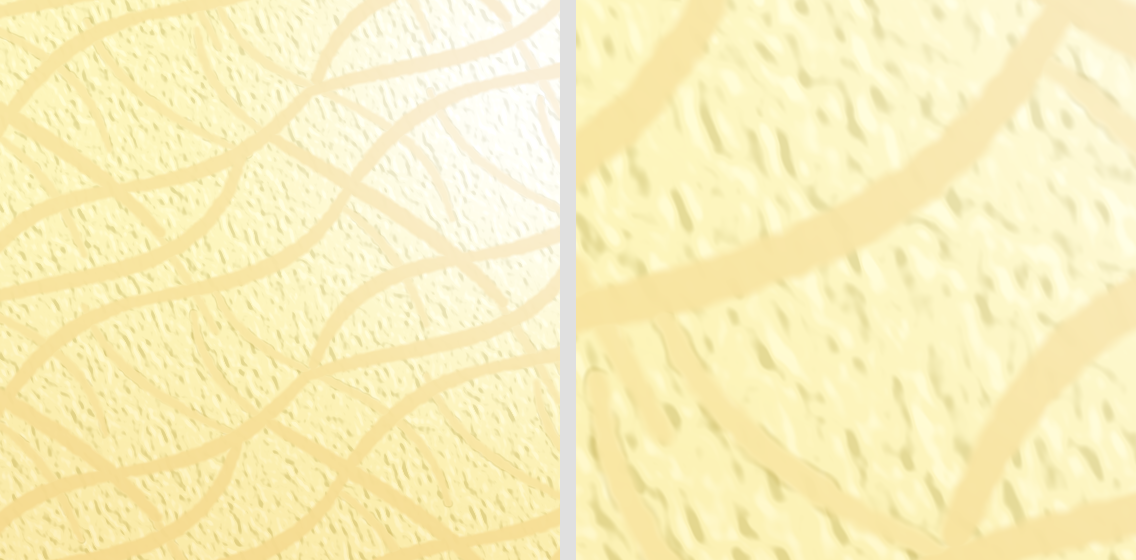
Left, the full canvas; right, a detail of the centre.
Reproduce this texture procedurally as a Shadertoy shader.

```glsl
// Pale yellow embossed wallpaper: smooth curved ribbons woven over a grainy ground, lit from the upper right.

// Steps of the lattice on which the ribbon motif repeats
const vec2 STEP_RIGHT = vec2(0.612, -0.124);
const vec2 STEP_DOWN = vec2(-0.006, -0.508);

const vec3 CREAM = vec3(0.992, 0.962, 0.735);
const vec3 HONEY = vec3(0.980, 0.915, 0.650);
const vec3 GLARE = vec3(1.000, 1.000, 0.975);
const vec3 RIBBON_TINT = vec3(0.982, 0.937, 0.865);
const vec3 SHADOW = vec3(0.095, 0.105, 0.150);
const vec3 HIGHLIGHT = vec3(0.010, 0.025, 0.085);

// Cubic curves of the motif, four control points each
const vec2 BROAD[24] = vec2[24](
    vec2(-0.052, 0.473), vec2(0.000, 0.622), vec2(0.104, 0.642), vec2(0.221, 0.664),
    vec2(0.221, 0.664), vec2(0.391, 0.688), vec2(0.462, 0.733), vec2(0.553, 0.837),
    vec2(-0.065, 0.453), vec2(0.143, 0.525), vec2(0.371, 0.486), vec2(0.432, 0.720),
    vec2(0.000, 0.271), vec2(0.065, 0.375), vec2(0.143, 0.440), vec2(0.260, 0.466),
    vec2(0.260, 0.466), vec2(0.443, 0.499), vec2(0.547, 0.525), vec2(0.618, 0.655),
    vec2(0.488, 0.753), vec2(0.612, 0.674), vec2(0.781, 0.596), vec2(0.898, 0.460));
const vec2 SLENDER[24] = vec2[24](
    vec2(0.156, 0.961), vec2(0.195, 0.857), vec2(0.286, 0.792), vec2(0.443, 0.724),
    vec2(0.352, 0.948), vec2(0.358, 0.870), vec2(0.404, 0.805), vec2(0.488, 0.753),
    vec2(0.391, 0.987), vec2(0.417, 0.922), vec2(0.482, 0.876), vec2(0.560, 0.844),
    vec2(0.560, 0.844), vec2(0.690, 0.785), vec2(0.775, 0.740), vec2(0.807, 0.609),
    vec2(0.612, 0.629), vec2(0.690, 0.577), vec2(0.729, 0.505), vec2(0.762, 0.421),
    vec2(0.898, 0.967), vec2(0.931, 0.922), vec2(0.970, 0.857), vec2(1.003, 0.792));

float hash(vec2 p) {
    vec3 q = fract(vec3(p.xyx) * 0.1031);
    q += dot(q, q.yzx + 33.33);
    return fract((q.x + q.y) * q.z);
}

float noise(vec2 p) {
    vec2 cell = floor(p), f = fract(p);
    f = f * f * (3.0 - 2.0 * f);
    return mix(mix(hash(cell), hash(cell + vec2(1, 0)), f.x),
               mix(hash(cell + vec2(0, 1)), hash(cell + vec2(1, 1)), f.x), f.y);
}

vec2 bezier(vec2 a, vec2 b, vec2 c, vec2 d, float t) {
    float s = 1.0 - t;
    return s * s * s * a + 3.0 * s * t * (s * b + t * c) + t * t * t * d;
}

// Signed distance to a ribbon that swells towards its middle
float ribbon(vec2 p, vec2 a, vec2 b, vec2 c, vec2 d, float halfWidth) {
    const int PIECES = 9;
    float nearest = 1.0;
    vec2 from = a;
    for (int i = 1; i <= PIECES; i++) {
        vec2 to = bezier(a, b, c, d, float(i) / float(PIECES));
        vec2 along = to - from;
        float h = clamp(dot(p - from, along) / dot(along, along), 0.0, 1.0);
        float t = (float(i) - 1.0 + h) / float(PIECES);
        float taper = 0.68 + 1.28 * t * (1.0 - t);
        nearest = min(nearest, length(p - from - h * along) - halfWidth * taper);
        from = to;
    }
    return nearest;
}

// Nearest ribbon among all lattice copies; far curves are skipped
float weave(vec2 p, vec2 curves[24], float halfWidth) {
    mat2 lattice = mat2(STEP_RIGHT, STEP_DOWN);
    vec2 home = floor(inverse(lattice) * (p - vec2(0.0, 1.0)));
    float nearest = 1.0;
    for (int copy = 0; copy < 9; copy++) {
        vec2 shift = vec2(copy % 3 - 1, copy / 3 - 1);
        vec2 q = p - lattice * (home + shift);
        for (int k = 0; k < 24; k += 4) {
            vec2 a = curves[k], d = curves[k + 3];
            if (distance(q, 0.5 * (a + d)) > 0.5 * distance(a, d) + 0.08) continue;
            nearest = min(nearest, ribbon(q, a, curves[k + 1], curves[k + 2], d, halfWidth));
        }
    }
    return nearest;
}

// Relief of short leaning grains
float relief(vec2 p) {
    vec2 q = vec2(p.x + 0.35 * p.y, p.y) * vec2(108.0, 68.0);
    q += 0.7 * noise(q * 0.4 + 17.0);
    return noise(q) + 0.4 * noise(q * 1.9 + 41.0);
}

void mainImage(out vec4 fragColor, in vec2 fragCoord) {
    vec2 uv = fragCoord / iResolution.y;

    // Ground colour: honey at the lower left, glare at the upper right
    float warmth = 1.0 - smoothstep(-0.05, 0.75, uv.y + 0.25 * uv.x);
    float glare = 1.0 - smoothstep(0.06, 0.76, distance(uv, vec2(1.0, 0.85)));
    vec3 color = mix(mix(CREAM, HONEY, warmth), GLARE, glare);

    // Ribbons with slightly ragged edges
    float ragged = 0.003 * (noise(uv * 120.0) - 0.5);
    float broad = weave(uv, BROAD, 0.0145) + ragged;
    float slender = weave(uv, SLENDER, 0.0085) + ragged;
    float broadMask = 1.0 - smoothstep(-0.004, 0.004, broad);
    float slenderMask = 1.0 - smoothstep(-0.004, 0.004, slender);
    float cover = max(broadMask, 0.75 * slenderMask);
    color *= mix(vec3(1.0), RIBBON_TINT, cover);

    // Embossed grain, almost flat on the ribbons
    vec2 lightOffset = vec2(0.0030, 0.0026);
    float slope = relief(uv + lightOffset) - relief(uv - lightOffset);
    float strength = mix(1.0, 0.07, max(broadMask, slenderMask)) * mix(1.0, 0.55, glare);
    color -= SHADOW * strength * smoothstep(0.10, 0.70, slope);
    color += HIGHLIGHT * strength * smoothstep(0.05, 0.60, -slope);

    // Broken shadow line along the slender ribbons
    float rim = 1.0 - smoothstep(0.0, 0.003, abs(slender - 0.001));
    rim *= smoothstep(0.45, 0.80, noise(uv * 60.0 + 9.0)) * (1.0 - broadMask);
    color -= 0.55 * SHADOW * rim * (1.0 - 0.5 * glare);

    fragColor = vec4(clamp(color, 0.0, 1.0), 1.0);
}
```
